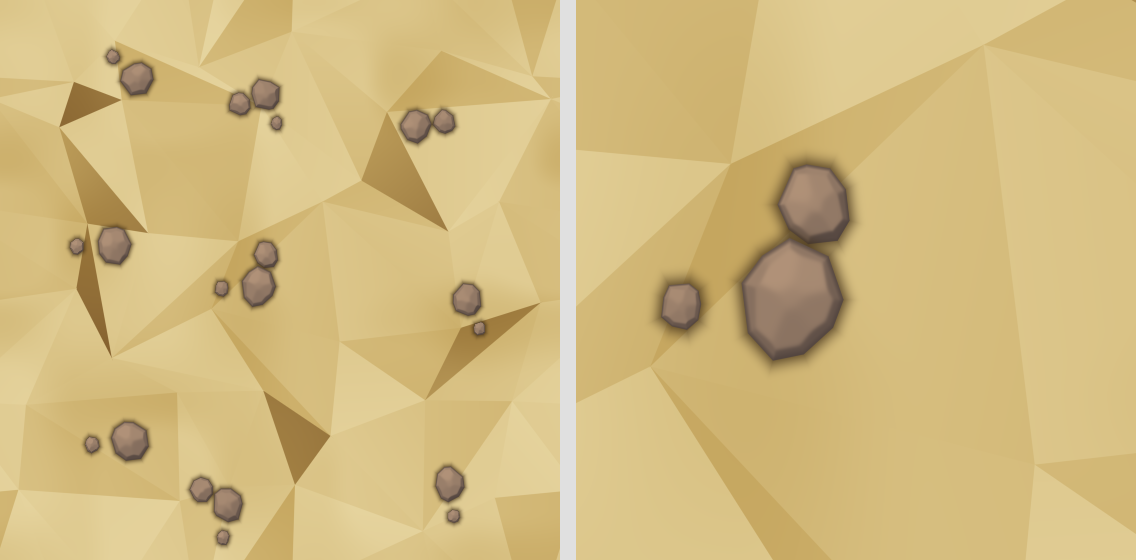
Left, the full canvas; right, a detail of the centre.
Reproduce this texture procedurally as a WebGL 2 fragment shader.

```glsl
#version 300 es
precision highp float;
// Tiling low-poly sand: faceted dunes with small clusters of faceted stones.
uniform vec2 u_resolution;
out vec4 fragColor;

#define FACET_CELLS 6.0
#define FACET_JITTER 0.44
#define DARK_CHANCE 0.27
#define SMUDGE 0.13
#define CLUSTER_CELLS 3.0
#define STONE_RADIUS 0.031
#define SHADOW_WIDTH 0.014
#define SAND_DARK vec3(0.53, 0.39, 0.19)
#define SAND_MID vec3(0.79, 0.67, 0.39)
#define SAND_LIGHT vec3(0.90, 0.83, 0.62)
#define STONE_DARK vec3(0.31, 0.26, 0.24)
#define STONE_LIGHT vec3(0.69, 0.57, 0.47)

const float TAU = 6.28318;

vec3 hash3(vec2 cell, float salt) {
    vec3 p = fract(vec3(cell.xyx + salt * 7.31 + 3.7) * vec3(0.1031, 0.1130, 0.0973));
    p += dot(p, p.yxz + 33.33);
    return fract((p.xxy + p.yzz) * p.zyx);
}

float cross2(vec2 a, vec2 b) { return a.x * b.y - a.y * b.x; }

float area(vec2 a, vec2 b, vec2 c) { return 0.5 * cross2(b - a, c - a); }

float edgeDistance(vec2 p, vec2 a, vec2 b) {
    return cross2(b - a, p - a) / max(length(b - a), 1e-4);
}

// Value noise that wraps after a whole number of cells.
float wrapNoise(vec2 uv, float cells) {
    vec2 p = uv * cells, i = floor(p), f = smoothstep(0.0, 1.0, p - i);
    vec2 lo = mod(i, cells), hi = mod(i + 1.0, cells);
    return mix(mix(hash3(lo, 9.0).x, hash3(vec2(hi.x, lo.y), 9.0).x, f.x),
               mix(hash3(vec2(lo.x, hi.y), 9.0).x, hash3(hi, 9.0).x, f.x), f.y);
}

vec3 sandRamp(float tone) {
    return tone < 0.5 ? mix(SAND_DARK, SAND_MID, max(tone, 0.0) * 2.0)
                      : mix(SAND_MID, SAND_LIGHT, min(tone, 1.0) * 2.0 - 1.0);
}

vec2 corner(vec2 cell) {
    return cell + 0.5 + (hash3(mod(cell, FACET_CELLS), 1.0).xy - 0.5) * 2.0 * FACET_JITTER;
}

// One triangle: its sand colour weighted by its coverage of the pixel.
vec4 facet(vec2 p, vec2 a, vec2 b, vec2 c, vec2 cell, float salt, float pixel) {
    float inside = min(edgeDistance(p, a, b), min(edgeDistance(p, b, c), edgeDistance(p, c, a)));
    float cover = smoothstep(-0.7, 0.7, inside / pixel);
    vec3 h = hash3(cell, salt), g = hash3(cell, salt + 5.0);
    bool dark = area(a, b, c) < 0.42 && h.x < DARK_CHANCE;
    float tone = dark ? 0.32 * h.y : mix(0.57, 0.97, pow(h.y, 0.7));
    vec2 slope = vec2(cos(h.z * TAU), sin(h.z * TAU)) * (dark ? 0.16 : 0.02 + 0.08 * g.x);
    tone += dot(p - (a + b + c) / 3.0, slope);
    return vec4(sandRamp(tone), 1.0) * cover;
}

vec3 dunes(vec2 uv) {
    vec2 p = uv * FACET_CELLS, base = floor(p);
    float pixel = FACET_CELLS / u_resolution.y;
    vec4 sum = vec4(SAND_MID, 1.0) * 1e-4;
    for (int y = -2; y <= 1; y++)
    for (int x = -2; x <= 1; x++) {
        vec2 cell = base + vec2(x, y), id = mod(cell, FACET_CELLS);
        vec2 a = corner(cell), b = corner(cell + vec2(1, 0));
        vec2 c = corner(cell + 1.0), d = corner(cell + vec2(0, 1));
        // Choose a diagonal that keeps both triangles unfolded.
        float first = min(area(a, b, c), area(a, c, d));
        float second = min(area(b, c, d), area(b, d, a));
        if (first < 0.05 || (hash3(id, 2.0).x < 0.5 && second > 0.05)) {
            vec2 t = a; a = b; b = c; c = d; d = t;
        }
        sum += facet(p, a, b, c, id, 3.0, pixel) + facet(p, a, c, d, id, 4.0, pixel);
    }
    float smudge = smoothstep(0.55, 1.0, wrapNoise(uv, 7.0));
    return sum.rgb / sum.a * mix(vec3(1.0), vec3(0.9, 0.85, 0.7), smudge * SMUDGE * 4.0);
}

// Stone as the lower envelope of tilted planes, lit from the upper left.
vec3 drawStone(vec3 color, vec2 offset, float radius, vec2 id, float salt) {
    if (length(offset) > radius * 1.3 + SHADOW_WIDTH) return color;
    vec3 h = hash3(id, salt);
    float turn = h.x * TAU, rim = -9.0;
    vec2 q = offset / radius * vec2(1.0 + 0.16 * h.y, 1.0 - 0.06 * h.z);
    vec2 shade = vec2(0.0);
    for (int k = 0; k < 15; k++) {
        bool outer = k < 9;
        vec3 r = hash3(id + float(k) * 1.7, salt + 11.0);
        float angle = turn + (float(k) + 0.6 * r.x) * TAU / (outer ? 9.0 : 5.0);
        vec2 dir = vec2(cos(angle), sin(angle));
        float edge = 0.88 + 0.14 * r.y;
        if (outer) rim = max(rim, dot(q, dir) - edge);
        float tilt = outer ? 1.9 : k < 14 ? 0.55 : 0.08;
        float height = outer ? (edge - dot(q, dir)) * tilt : 0.78 - 0.1 * step(14.0, float(k)) - dot(q, dir) * tilt;
        vec3 normal = normalize(vec3(dir * tilt, 1.0));
        float tone = 0.18 + 0.78 * dot(normal, normalize(vec3(-0.3, 0.55, 1.0))) + 0.16 * (r.z - 0.5);
        shade += vec2(tone, 1.0) * exp(-35.0 * max(height, -0.5));
    }
    float dist = rim * radius, pixel = 1.0 / u_resolution.y;
    float shadow = 1.0 - smoothstep(-0.004, SHADOW_WIDTH, dist);
    color = mix(color, vec3(0.24, 0.17, 0.08), 0.8 * shadow * shadow);
    float tone = clamp(shade.x / shade.y, 0.0, 1.0) * mix(0.3, 1.0, smoothstep(0.0, 0.11, -rim));
    return mix(color, mix(STONE_DARK, STONE_LIGHT, tone), smoothstep(0.7, -0.7, dist / pixel));
}

void main() {
    vec2 uv = gl_FragCoord.xy / u_resolution;
    vec3 color = dunes(uv);
    vec2 base = floor(uv * CLUSTER_CELLS);
    // Each cluster holds one large stone and up to two smaller neighbours.
    for (int y = -1; y <= 1; y++)
    for (int x = -1; x <= 1; x++) {
        vec2 cell = base + vec2(x, y), id = mod(cell, CLUSTER_CELLS);
        vec3 h = hash3(id, 20.0), g = hash3(id, 21.0);
        vec2 center = (cell + 0.5 + (h.xy - 0.5) * 0.56) / CLUSTER_CELLS;
        float size = STONE_RADIUS * mix(0.72, 1.12, h.z);
        for (int s = 2; s >= 0; s--) {
            if (s > 0 && fract(g.x + float(s) * 0.37) < 0.25) continue;
            float scale = s == 0 ? 1.0 : s == 1 ? 0.72 : 0.42;
            float angle = g.y * TAU + float(s) * (1.5 + g.z);
            float reach = s == 0 ? 0.0 : size * (1.05 + scale + 0.5 * float(s - 1));
            vec2 spot = center + reach * vec2(cos(angle), sin(angle));
            color = drawStone(color, uv - spot, size * scale, id, 30.0 + float(s));
        }
    }
    fragColor = vec4(color, 1.0);
}
```
